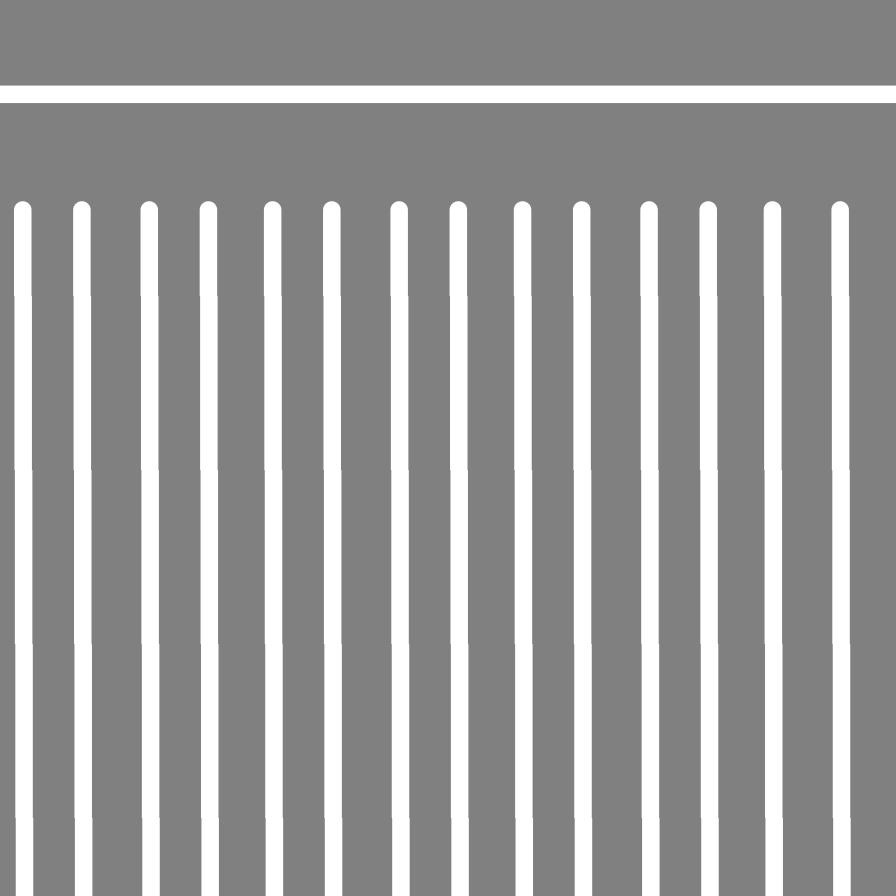
Reproduce this pattern procedurally as a WebGL 2 fragment shader.

```glsl
#version 300 es
precision highp float;
// White round-capped posts under a horizontal rail on flat grey.

// Lengths are in 1/512 of the canvas; heights run down from the top edge.
#define GRID 512.0
#define STROKE_RADIUS 5.0
#define RAIL_DEPTH 53.9
#define CAP_DEPTH 120.0
#define POST_COUNT 14
#define FIRST_POST 13.0
#define GROUP_PITCH 142.8
#define DRIFT_START 169.3
#define DRIFT_PERIOD 99.3
#define DRIFT_STEP 0.25
#define LAST_POST_SHIFT 4.9
#define GREY 0.502

uniform vec2 u_resolution;
out vec4 fragColor;

// Posts repeat in groups of four with uneven gaps; the last one stands wider.
float postCenter(int index) {
  int member = index % 4;
  float pairOffset = 72.3 * float(member / 2);
  float innerOffset = 33.8 * float(member % 2);
  float shift = index == POST_COUNT - 1 ? LAST_POST_SHIFT : 0.0;
  return FIRST_POST + GROUP_PITCH * float(index / 4) + pairOffset + innerOffset + shift;
}

// Signed distance to a post that runs from its cap past the bottom edge.
float postDistance(vec2 p, float center) {
  vec2 q = vec2(p.x - center, min(p.y - CAP_DEPTH, 0.0));
  return length(q) - STROKE_RADIUS;
}

void main() {
  vec2 p = gl_FragCoord.xy / u_resolution * GRID;
  p.y = GRID - p.y;

  // Posts lean slightly to the right in small steps
  float steps = max(floor((p.y - DRIFT_START) / DRIFT_PERIOD) + 1.0, 0.0);
  vec2 leaned = vec2(p.x - DRIFT_STEP * steps, p.y);

  // Union of the rail and all posts
  float dist = abs(p.y - RAIL_DEPTH) - STROKE_RADIUS;
  for (int i = 0; i < POST_COUNT; i++) {
    dist = min(dist, postDistance(leaned, postCenter(i)));
  }

  // Edge smoothing one pixel wide
  float pixelsPerUnit = min(u_resolution.x, u_resolution.y) / GRID;
  float coverage = clamp(0.5 - dist * pixelsPerUnit, 0.0, 1.0);
  fragColor = vec4(vec3(mix(GREY, 1.0, coverage)), 1.0);
}
```
